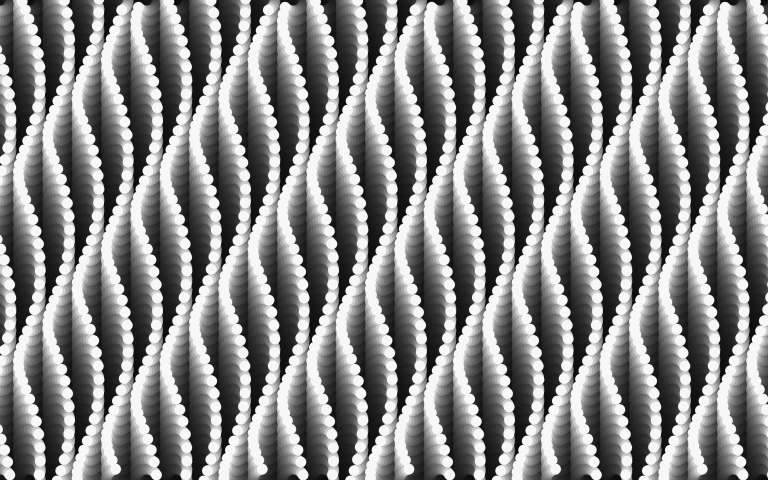
Write a WebGL 1 fragment shader that draws this pattern.

```glsl
precision highp float;

uniform vec2 u_resolution;

const float TAU = 6.2831853;
const float ROWS = 48.0;          // one unit is one row of beads
const float COLUMN_GAP = 2.933;
const float WAVE_LENGTH = 18.9;
const float COLUMNS_PER_WAVE = 5.0;
const float WAVE_START = 0.385;
const float ORBIT_RADIUS = 1.1;
const float BEAD_RADIUS = 0.54;
const float FADE_RATE = 4.8;
const int TRAIL_STEPS = 24;

// Centre of a bead circling its grid point, at an age in turns
vec2 beadCentre(float column, float row, float age) {
  float turn = WAVE_START + row / WAVE_LENGTH
             + column / COLUMNS_PER_WAVE - age;
  float angle = TAU * fract(turn);
  return vec2(column * COLUMN_GAP, row)
       + ORBIT_RADIUS * vec2(cos(angle), sin(angle));
}

// Signed distance to the nearest bead of one age
float beadDistance(vec2 p, float age) {
  float firstColumn = floor(p.x / COLUMN_GAP);
  float nearRow = floor(p.y + 0.5);
  float nearest = 100.0;
  for (int c = 0; c < 2; c++) {
    for (int r = -2; r <= 2; r++) {
      float row = clamp(nearRow + float(r), 0.0, ROWS);
      vec2 offset = p - beadCentre(firstColumn + float(c), row, age);
      nearest = min(nearest, dot(offset, offset));
    }
  }
  return sqrt(nearest) - BEAD_RADIUS;
}

// White heads fade exponentially towards the ground
vec3 trailColour(vec3 ground, float age) {
  return mix(ground, vec3(0.97), exp(-FADE_RATE * age));
}

void main() {
  float pixel = ROWS / u_resolution.y;
  vec2 p = vec2(gl_FragCoord.x, u_resolution.y - gl_FragCoord.y) * pixel;
  vec3 ground = vec3(0.035, 0.028, 0.033);
  vec3 colour = ground;

  // Paint the trail from its oldest, darkest beads to the white heads
  for (int i = 0; i < TRAIL_STEPS; i++) {
    float age = float(TRAIL_STEPS - 1 - i) / float(TRAIL_STEPS);
    float d = beadDistance(p, age);
    float cover = 1.0 - smoothstep(-0.7 * pixel, 0.7 * pixel, d);
    colour = mix(colour, trailColour(ground, age), cover);
  }

  gl_FragColor = vec4(colour, 1.0);
}
```
